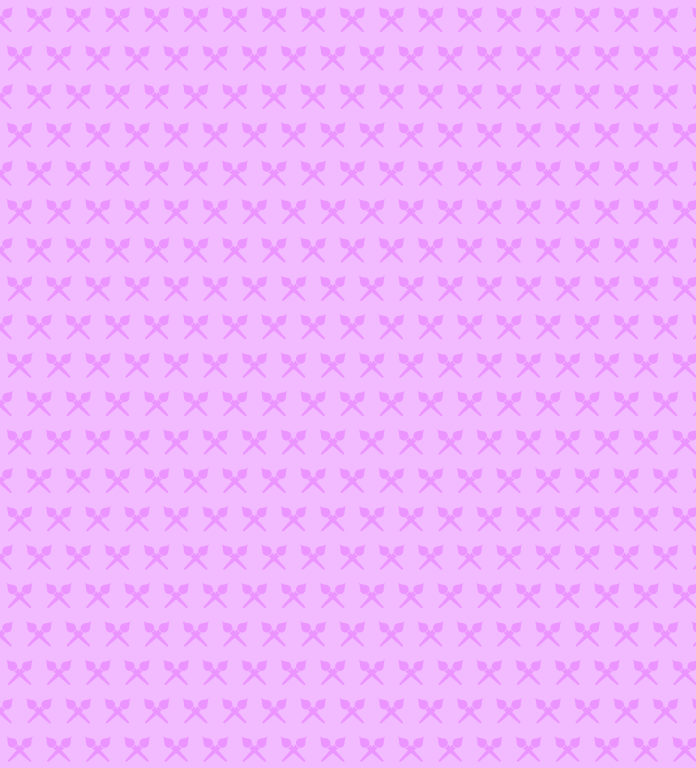
A WebGL 2 fragment shader for this pattern:

```glsl
#version 300 es
precision highp float;

uniform vec2 u_resolution;
out vec4 fragColor;

const vec3 GROUND = vec3(0.95, 0.73, 1.00);
const vec3 INK = vec3(0.92, 0.58, 1.00);

const float ROWS = 20.0;          // rows in the canvas height
const float COLUMN_PITCH = 1.0195; // column spacing, in row heights
const float UNITS = 57.6;         // motif units per row height
const float SEAM = 1.0;           // gap between handle and bristles

float coverage(float dist, float pixel) {
    return clamp(0.5 - dist / pixel, 0.0, 1.0);
}

// Capsule along x whose radius grows from one end to the other.
float taperedBar(vec2 p, float start, float end, float r0, float r1) {
    float t = clamp((p.x - start) / (end - start), 0.0, 1.0);
    return length(p - vec2(mix(start, end, t), 0.0)) - mix(r0, r1, t);
}

// Round belly that narrows to a slightly bent point.
float bristles(vec2 p, float center, float radius, float shoulder, float tip) {
    float belly = length(p - vec2(center, 0.0)) - radius;
    float t = clamp((p.x - shoulder) / (tip - shoulder), 0.0, 1.0);
    float rise = shoulder - center;
    float halfWidth = sqrt(radius * radius - rise * rise) * pow(1.0 - t, 1.3);
    float side = (abs(p.y - 0.8 * t * t) - halfWidth) * 0.78;
    float point = max(side, max(shoulder - p.x, p.x - tip));
    return min(belly, point);
}

// Brush leaning to the upper right, crossing at the origin.
float brush(vec2 p, float pixel) {
    vec2 q = vec2(p.x + p.y, p.y - p.x) * inversesqrt(2.0);
    float head = bristles(q, 15.0, 7.0, 19.0, 28.0);
    float handle = taperedBar(q, -22.5, 7.0, 1.5, 3.8);
    handle = max(handle, SEAM - head);
    return min(coverage(head, pixel) + coverage(handle, pixel), 1.0);
}

// Two mirrored brushes forming a cross.
float crossedBrushes(vec2 p, float pixel) {
    return max(brush(p, pixel), brush(vec2(-p.x, p.y), pixel));
}

// Cell coordinates, with alternate rows shifted by half a column.
vec2 staggeredCell(vec2 p, float pitch) {
    float shift = 0.5 * mod(floor(p.y), 2.0);
    return vec2((fract(p.x / pitch + shift) - 0.5) * pitch, fract(p.y) - 0.5);
}

void main() {
    vec2 grid = gl_FragCoord.xy / u_resolution.y * ROWS;
    float pixel = ROWS * UNITS / u_resolution.y;
    vec2 p = staggeredCell(grid, COLUMN_PITCH) * UNITS;

    // The crossing sits a little below the cell center.
    float ink = crossedBrushes(p + vec2(0.0, 2.0), pixel);
    fragColor = vec4(mix(GROUND, INK, ink), 1.0);
}
```
